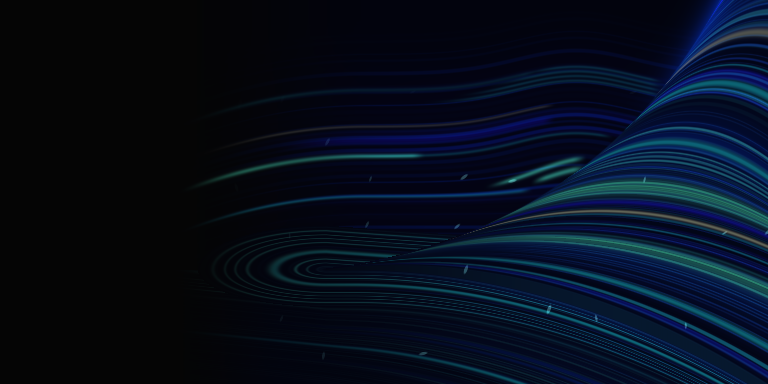
Write a WebGL 1 fragment shader that draws this background.

```glsl
precision highp float;
// A glowing sheet of light trails folding over itself in the dark. Trails are
// parabolas tangent to a ridge, found by bisection and coloured by random lanes.
uniform vec2 u_resolution;

const vec2 TIP = vec2(0.85, 0.298); // centre of the left loop
const float LOOP_SIZE = 0.097;
const float LOOP_SQUASH = 0.29;
const float RIDGE_START = 0.7;
const float FLECK_CELL = 0.115;
const vec3 BLACK = vec3(0.018, 0.018, 0.02);
const vec3 NIGHT = vec3(0.008, 0.012, 0.05);
const vec3 BLUE = vec3(0.005, 0.1, 0.42);
const vec3 INDIGO = vec3(0.05, 0.03, 0.48);
const vec3 TEAL = vec3(0.05, 0.42, 0.48);
const vec3 GREEN = vec3(0.17, 0.54, 0.43);
const vec3 SAND = vec3(0.44, 0.44, 0.36);

float hash(float n) { return fract(sin(n * 127.1) * 43758.5); }

float bell(float x, float center, float width) {
  float d = (x - center) / width;
  return exp(-d * d);
}

// Height and slope of the ridge
vec2 ridge(float x) {
  float d = max(x - RIDGE_START, 0.0);
  float d5 = d * d * d * d * d;
  return vec2(0.29 + 0.38 * d * d + 0.07 * d5 * d, 0.76 * d + 0.42 * d5);
}

// Height at x of trail a, which leaves the ridge at a or runs below the tip
float trailHeight(float x, float a) {
  float run = x - a;
  float under = a - TIP.x;
  if (under < 0.0) {
    float fall = max(x - 0.92, 0.0);
    return TIP.y + 0.3 * under - 0.28 * fall * fall
      + 0.25 * min(under + 0.3, 0.0) * (x - TIP.x);
  }
  float d4 = pow(a - RIDGE_START, 4.0);
  vec2 r = ridge(a);
  return r.x + r.y * run - (0.33 + 3.0 * d4 / (1.0 + 0.5 * d4 * d4)) * run * run;
}

float findTrail(vec2 q) {
  float lo = -1.0, hi = q.x;
  for (int i = 0; i < 18; i++) {
    float mid = 0.5 * (lo + hi);
    if (trailHeight(q.x, mid) < q.y) lo = mid; else hi = mid;
  }
  return 0.5 * (lo + hi);
}

// Random parallel lanes, fading to their mean when too fine
float lanes(float v, float seed, float blur) {
  float id = floor(v) + seed;
  float soft = max(blur, 0.1);
  float width = mix(0.08, 0.3, hash(id + 7.3));
  float line = 1.0 - smoothstep(width - soft, width + soft, abs(fract(v) - 0.5));
  return mix(pow(hash(id), 3.0) * line, 0.1, smoothstep(0.35, 1.0, blur));
}

vec3 sheetColor(vec2 q, float light, float px) {
  float a = findTrail(q);
  float rate = (trailHeight(q.x, a + 0.001) - trailHeight(q.x, a - 0.001)) / 0.002;
  float blur = px / max(abs(rate), 0.002);
  float broad = lanes(a * 27.0, 11.0, blur * 27.0);
  float medium = lanes(a * 64.0, 53.0, blur * 64.0);
  float fine = lanes(a * 140.0, 97.0, blur * 140.0);
  float tone = 0.5 + 0.5 * sin(a * 19.0 + 2.0 * sin(a * 7.0));
  float glow = light * mix(0.45, 1.0, smoothstep(0.5, 0.95, a));
  vec3 c = NIGHT + BLUE * (0.08 + 0.27 * tone * tone) * glow;
  c += mix(INDIGO, BLUE, tone) * (0.75 * broad + 0.5 * fine) * glow;
  c += mix(TEAL, GREEN, tone) * (0.75 * medium + 0.25 * fine) * (0.08 + 0.85 * glow);
  // Thin rings of the loop
  float rings = pow(0.5 + 0.5 * cos(a * 150.0 + 3.0 * sin(a * 31.0)), 5.0);
  rings *= smoothstep(0.49, 0.53, a) * (1.0 - smoothstep(0.78, 0.85, a));
  c += mix(GREEN, TEAL, light) * rings * (0.24 + 0.3 * light);
  // Main bright bands
  float grain = light * min(0.5 + medium + fine, 1.0);
  c = mix(c, INDIGO, 0.8 * light * bell(a, 1.225, 0.012));
  c = mix(c, GREEN, grain * (bell(a, 1.3, 0.04) + bell(a, 1.04, 0.022)));
  c = mix(c, SAND, light * (0.85 * bell(a, 1.18, 0.008) + 0.7 * bell(a, 1.715, 0.006)));
  return mix(c, TEAL, (0.15 + 0.75 * light) * (bell(a, 0.92, 0.007) + bell(a, 0.72, 0.01)
    + bell(a, 0.19, 0.012) + bell(a, 1.48, 0.01) + bell(a, 1.63, 0.007)));
}

// One separate trail with soft ends
float streak(vec2 s, float level, float x0, float x1, float width) {
  return bell(s.y, level, width) * smoothstep(x0, mix(x0, x1, 0.3), s.x)
    * (1.0 - smoothstep(x1 - 0.04, x1, s.x));
}

vec3 backdrop(vec2 p, float px) {
  float bend = max(0.95 - p.x, 0.0);
  float bump = 0.06 * smoothstep(0.4, 0.65, p.y) * bell(p.x, 1.5, 0.22);
  vec2 s = vec2(p.x, p.y + 0.4 * bend * bend - bump);
  float shown = smoothstep(0.48, 1.2, p.x) * (1.0 - smoothstep(0.72, 0.95, s.y));
  vec3 c = mix(BLACK, NIGHT, smoothstep(0.45, 1.0, p.x));
  c += INDIGO * shown * (0.05 + 0.15 * lanes(s.y * 24.0, 5.0, px * 24.0));
  c += BLUE * shown * 0.5 * lanes(s.y * 60.0, 31.0, px * 60.0);
  c += GREEN * 0.6 * streak(s, 0.593, 0.46, 1.11, 0.006);
  c += TEAL * 0.35 * streak(s, 0.593, 0.8, 1.6, 0.004);
  c += TEAL * 0.5 * streak(s, 0.488, 0.46, 1.39, 0.004);
  c += SAND * 0.28 * streak(s, 0.67, 0.5, 1.45, 0.0035);
  c += INDIGO * 0.4 * streak(s, 0.632, 0.7, 1.45, 0.008);
  c += TEAL * 0.2 * streak(s, 0.765, 0.46, 1.4, 0.005);
  // Upper bundle and two short steeper dashes
  vec2 tilted = s - vec2(0.0, 0.13 * (s.x - 1.4));
  for (int i = 0; i < 4; i++) {
    float k = float(i);
    c += TEAL * 0.32 * streak(s, 0.73 + 0.012 * k, 1.1 + 0.08 * k, 1.73, 0.004);
    if (i < 2) c += GREEN * 0.8 * streak(tilted, 0.522 - 0.018 * k, 1.26 + 0.12 * k, 1.53, 0.005);
  }
  return c;
}

// Small tilted flecks, one at most per cell
float flecks(vec2 p, float px) {
  vec2 cell = floor(p / FLECK_CELL);
  float id = cell.x + 37.0 * cell.y;
  vec2 jitter = 0.3 + 0.4 * vec2(hash(id + 1.7), hash(id + 4.1));
  vec2 d = p - (cell + jitter) * FLECK_CELL;
  float angle = mix(0.2, 2.0, hash(id + 8.9));
  vec2 axis = vec2(cos(angle), sin(angle));
  float size = mix(0.004, 0.011, hash(id + 3.3));
  float r = length(vec2(dot(d, axis), 2.8 * dot(d, vec2(-axis.y, axis.x))));
  return step(0.7, hash(id + 6.2)) * (1.0 - smoothstep(size - px, size + 2.0 * px, r));
}

void main() {
  vec2 p = gl_FragCoord.xy / u_resolution * vec2(2.0, 1.0);
  float px = 1.0 / u_resolution.y;
  vec2 crest = ridge(p.x);
  float depth = (crest.x - p.y) / length(vec2(1.0, crest.y));
  float light = smoothstep(0.6, 1.65, p.x);
  vec3 color = backdrop(p, px);

  // Fold lower trails around the tip, or run them out to the left
  vec2 q = p;
  float cover = smoothstep(-px, px, depth);
  float left = min(p.x - TIP.x, 0.0);
  float rise = p.y - TIP.y;
  if (rise > 0.0) rise = rise / 1.18 + 0.06 * max(p.x - TIP.x, 0.0);
  if (left < 0.0 || depth < -px) {
    float ring = length(vec2(left * LOOP_SQUASH, rise));
    bool inLoop = ring < LOOP_SIZE;
    q = vec2(TIP.x, inLoop ? TIP.y - ring : p.y + 0.1 * left);
    cover = inLoop || (left < 0.0 && rise < 0.0) ? 1.0 : 0.0;
  }
  if (cover > 0.0) {
    vec3 sheet = mix(BLACK, sheetColor(q, light, px), smoothstep(0.44, 0.75, p.x));
    color = mix(color, sheet, cover);
  }

  // Blue rim on the high ridge, then the flecks
  color += BLUE * exp(-abs(depth) / 0.025) * smoothstep(0.65, 1.0, p.y) * light;
  color += mix(TEAL, SAND, 0.5) * 0.7 * flecks(p, px) * smoothstep(0.5, 1.4, p.x)
    * (1.0 - smoothstep(0.6, 0.8, p.y));
  gl_FragColor = vec4(color, 1.0);
}
```
